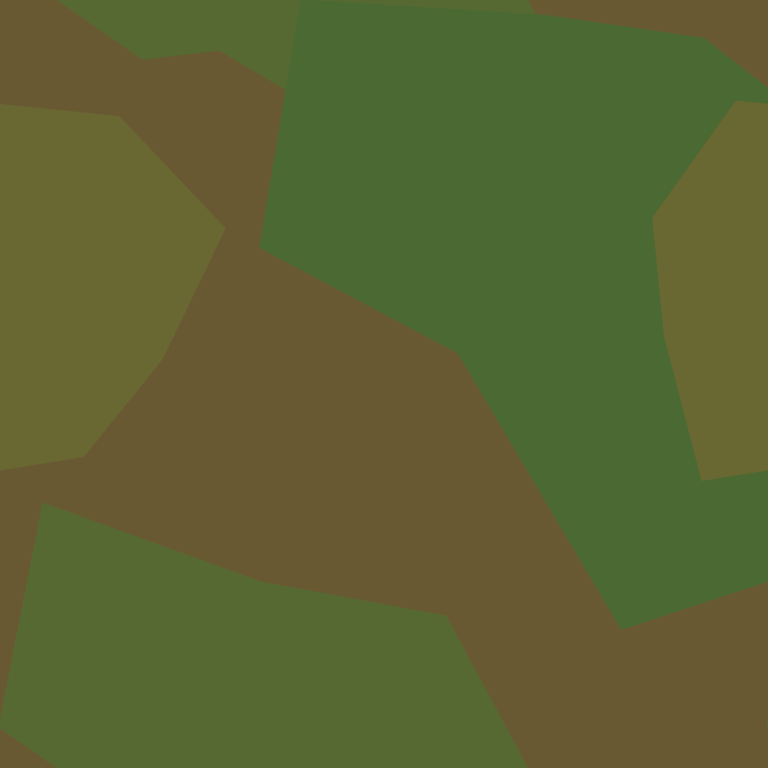
Give the GLSL for this pattern, as a WebGL 1 fragment shader.

```glsl
precision highp float;
// Flat camouflage: large straight-edged patches of moss, green and olive on a
// brown ground. Each patch is an eight-cornered polygon whose corner radii
// follow a sum of three harmonics; moss and olive wrap round the canvas rim.

uniform vec2 u_resolution;

// Corner of a patch: swell holds the strength of one-, two- and three-fold
// bulges, aim the angle at which each of them is widest.
vec2 corner(float index, float radius, float start, vec3 swell, vec3 aim) {
  float angle = start + index * 0.785398;
  float reach = 1.0 + dot(swell, cos(vec3(1.0, 2.0, 3.0) * (angle - aim)));
  return radius * reach * vec2(cos(angle), sin(angle));
}

// Signed distance to the patch outline, negative inside.
float patchDistance(vec2 p, float radius, float start, vec3 swell, vec3 aim) {
  vec2 previous = corner(7.0, radius, start, swell, aim);
  float nearest = 1e3;
  float side = 1.0;
  for (int i = 0; i < 8; i++) {
    vec2 current = corner(float(i), radius, start, swell, aim);
    vec2 edge = previous - current;
    vec2 offset = p - current;
    vec2 gap = offset - edge * clamp(dot(offset, edge) / dot(edge, edge), 0.0, 1.0);
    nearest = min(nearest, dot(gap, gap));

    // every edge crossed by a ray from p flips inside and outside
    bvec3 crossing = bvec3(p.y >= current.y, p.y < previous.y,
                           edge.x * offset.y > edge.y * offset.x);
    if (all(crossing) || all(not(crossing))) side = -side;
    previous = current;
  }
  return side * sqrt(nearest);
}

// Shortest offset on a canvas whose opposite rims meet.
vec2 wrap(vec2 offset) {
  return offset - floor(offset + 0.5);
}

// Coverage of a patch, softened over one pixel.
float coverage(float signedDistance) {
  float pixel = 1.0 / min(u_resolution.x, u_resolution.y);
  return clamp(0.5 - signedDistance / pixel, 0.0, 1.0);
}

void main() {
  vec2 uv = gl_FragCoord.xy / u_resolution;

  float moss = patchDistance(wrap(uv - vec2(0.297, 0.0)), 0.264, 0.61,
                             vec3(0.50, 0.415, 0.226), vec3(1.22, -0.28, 0.07));
  float green = patchDistance(uv - vec2(0.742, 0.727), 0.404, 0.122,
                              vec3(0.274, 0.355, 0.161), vec3(-1.05, 2.48, 0.908));
  float olive = patchDistance(wrap(uv - vec2(0.039, 0.62)), 0.235, 0.314,
                              vec3(0.071, 0.14, 0.125), vec3(0.87, 1.24, 0.21));

  // brown ground, then the patches from bottom to top
  vec3 color = vec3(0.412, 0.349, 0.196);
  color = mix(color, vec3(0.343, 0.412, 0.196), coverage(moss));
  color = mix(color, vec3(0.294, 0.412, 0.196), coverage(green));
  color = mix(color, vec3(0.412, 0.404, 0.196), coverage(olive));

  gl_FragColor = vec4(color, 1.0);
}
```
